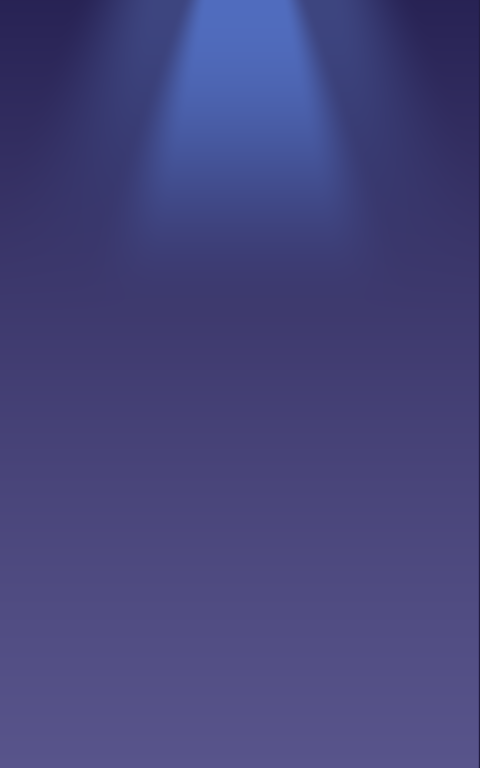
Reproduce this background procedurally as a WebGL 2 fragment shader.

```glsl
#version 300 es
precision highp float;
// A soft blue spotlight falling from the top over a dusk violet gradient.
// Two nested cones widen and blur with depth, sharing one vertical fade;
// a thin dark line closes the right border.

uniform vec2 u_resolution;
out vec4 fragColor;

const vec3 SKY_TOP      = vec3(0.155, 0.135, 0.330);
const vec3 SKY_BOTTOM   = vec3(0.345, 0.330, 0.545);
const vec3 HALO_COLOR   = vec3(0.240, 0.270, 0.500);
const vec3 CORE_COLOR   = vec3(0.315, 0.425, 0.745);
const vec3 BORDER_COLOR = vec3(0.130, 0.110, 0.260);

const float SKY_BEND     = 0.25;   // lifts the middle of the gradient
const float BEAM_CENTER  = 0.510;
const float BEAM_LENGTH  = 0.42;
const float BEAM_SPREAD  = 0.45;   // half-width gained per unit of depth
const float CORE_WIDTH   = 0.104;
const float CORE_BLUR    = 0.026;
const float HALO_WIDTH   = 0.270;
const float HALO_BLUR    = 0.090;
const float BLUR_GROWTH  = 0.16;
const float BORDER_WIDTH = 0.0025;

// Coverage of a cone whose edge softens as it descends.
float cone(float offset, float depth, float width, float blur) {
    float edge = width + BEAM_SPREAD * depth;
    float soft = blur + BLUR_GROWTH * depth;
    return 1.0 - smoothstep(edge - soft, edge + soft, abs(offset));
}

void main() {
    vec2 uv = gl_FragCoord.xy / u_resolution;
    float depth = 1.0 - uv.y;
    float offset = uv.x - BEAM_CENTER;

    // Background gradient
    float skyMix = depth + SKY_BEND * depth * (1.0 - depth);
    vec3 color = mix(SKY_TOP, SKY_BOTTOM, skyMix);

    // Wide halo, then the bright core
    float fade = 1.0 - smoothstep(0.0, BEAM_LENGTH, depth);
    color = mix(color, HALO_COLOR, fade * cone(offset, depth, HALO_WIDTH, HALO_BLUR));
    color = mix(color, CORE_COLOR, fade * cone(offset, depth, CORE_WIDTH, CORE_BLUR));

    // Border line, antialiased over one pixel
    float pixel = 1.0 / u_resolution.x;
    float border = clamp((uv.x - 1.0 + BORDER_WIDTH) / pixel + 0.5, 0.0, 1.0);
    color = mix(color, BORDER_COLOR, border);

    fragColor = vec4(color, 1.0);
}
```
